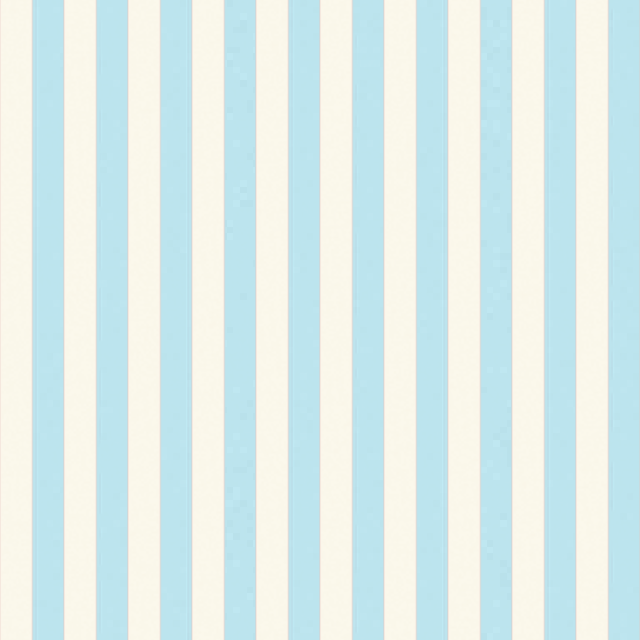
Give the GLSL for this pattern, as a WebGL 1 fragment shader.

```glsl
precision highp float;

uniform vec2 u_resolution;

#define STRIPES 10.0
#define BAND_CENTER 0.752
#define BAND_HALF 0.246
#define EDGE_WIDTH 0.014
#define THREAD_INSET 0.085
#define THREAD_WIDTH 0.016
#define BLOCKS 96.0
#define GRAIN_CELLS 256.0
#define GRAIN 0.012
#define CREAM vec3(0.982, 0.970, 0.920)
#define BLUE vec3(0.738, 0.894, 0.932)

float hash(vec2 p) {
  return fract(sin(dot(p, vec2(127.1, 311.7))) * 43758.5453);
}

// Value noise that wraps after `cells` lattice steps
float wrappedNoise(vec2 uv, vec2 cells) {
  vec2 p = uv * cells;
  vec2 i = floor(p);
  vec2 f = fract(p);
  f = f * f * (3.0 - 2.0 * f);
  vec2 a = mod(i, cells);
  vec2 b = mod(i + 1.0, cells);
  return mix(mix(hash(a), hash(vec2(b.x, a.y)), f.x),
             mix(hash(vec2(a.x, b.y)), hash(b), f.x), f.y);
}

// Soft-edged vertical line of the given width
float lineMask(float d, float width, float aa) {
  return 1.0 - smoothstep(0.5 * width - 0.5 * aa, 0.5 * width + 0.5 * aa, abs(d));
}

void main() {
  vec2 uv = gl_FragCoord.xy / u_resolution;
  float aa = STRIPES / u_resolution.x;
  float stripe = floor(uv.x * STRIPES);
  float across = fract(uv.x * STRIPES) - BAND_CENTER;

  // Signed distance to the blue band, negative inside
  float band = abs(fract(across + 0.5) - 0.5) - BAND_HALF;
  float blueMask = 1.0 - smoothstep(-0.5 * aa, 0.5 * aa, band);

  // Cream ground with fine paper grain and a warm fringe
  float grain = wrappedNoise(uv, vec2(GRAIN_CELLS)) - 0.5;
  vec3 cream = CREAM + GRAIN * grain * vec3(0.6, 0.7, 1.0);
  cream = mix(cream, vec3(0.990, 0.960, 0.920), 0.6 * (1.0 - smoothstep(0.0, 0.06, band)));
  cream = mix(cream, vec3(0.955, 0.900, 0.865), lineMask(band, 2.0 * EDGE_WIDTH, aa));

  // Blue band with faint square smudges, strongest on every fourth stripe
  float kind = mod(stripe, 4.0);
  float block = hash(floor(uv * BLOCKS) + 17.0);
  float mottled = step(2.5, kind);
  vec3 blue = BLUE + 0.003 * grain;
  blue += mix(0.005, 0.012, mottled) * (step(0.93, block) - step(block, 0.07));

  // Inner thread: solid left, broken left, solid right, or absent
  float side = kind > 1.5 ? 1.0 : -1.0;
  float inset = BAND_HALF - side * across;
  float broken = 1.0 - step(0.5, abs(kind - 1.0));
  float dash = smoothstep(0.4, 0.65, wrappedNoise(uv, vec2(STRIPES, 48.0)));
  float strength = (1.0 - mottled) * mix(1.0, dash, broken);
  float pale = lineMask(inset - THREAD_INSET, THREAD_WIDTH, aa);
  float dark = lineMask(inset - THREAD_INSET + 0.03, 1.5 * THREAD_WIDTH, aa);
  blue += strength * (pale * vec3(0.012, 0.020, 0.022) - dark * vec3(0.006, 0.020, 0.016));

  // Greyed rim just inside the band
  blue = mix(blue, vec3(0.790, 0.850, 0.865), lineMask(band, 2.0 * EDGE_WIDTH, aa));

  gl_FragColor = vec4(mix(cream, blue, blueMask), 1.0);
}
```
